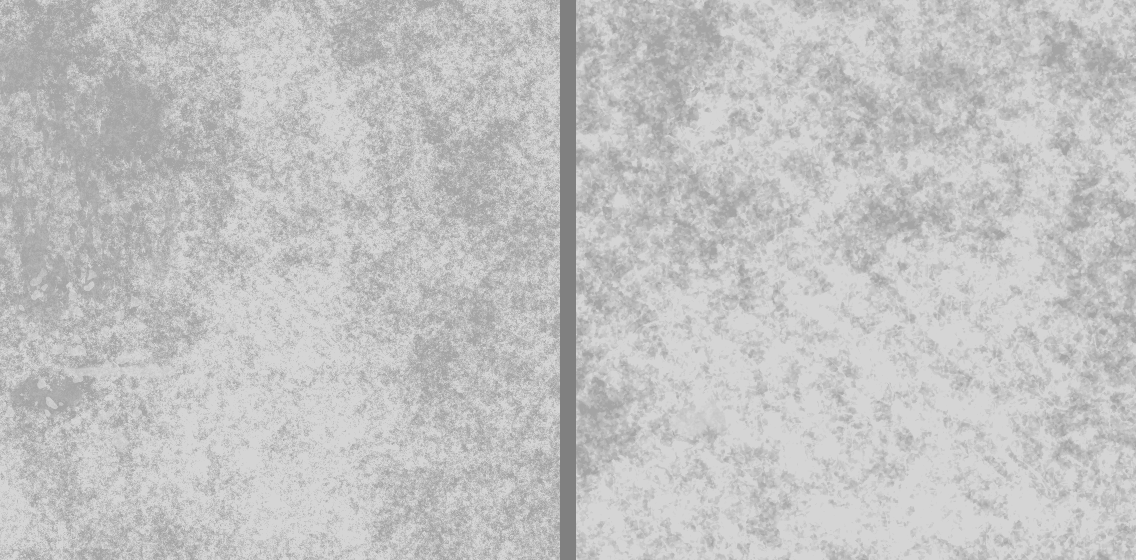
Left, the full canvas; right, a detail of the centre.
Reproduce this texture procedurally as a WebGL 1 fragment shader.

```glsl
precision highp float;
uniform vec2 u_resolution;

const float DARK = 0.645;
const float PLASTER = 0.72;
const float BASE = 0.736;
const float LIGHT = 0.835;
const mat2 TURN = mat2(0.8, 0.6, -0.6, 0.8);

vec3 hash3(vec2 cell) {
  vec3 q = fract(cell.xyx * vec3(0.1031, 0.1030, 0.0973));
  q += dot(q, q.yxz + 33.33);
  return fract((q.xxy + q.yzz) * q.zyx);
}

// Cellular noise: nearest distance, second distance, blended cell value
vec3 cellular(vec2 p) {
  vec2 cell = floor(p);
  vec2 local = p - cell;
  float near = 4.0, second = 4.0, total = 0.0, weights = 0.0001;
  for (int y = -1; y <= 1; y++) {
    for (int x = -1; x <= 1; x++) {
      vec2 offset = vec2(float(x), float(y));
      vec3 h = hash3(cell + offset + 100.0);
      vec2 d = offset + h.xy - local;
      float dist = length(d);
      second = min(second, max(near, dist));
      near = min(near, dist);
      float w = exp(-9.0 * dist * dist);
      total += h.z * w;
      weights += w;
    }
  }
  return vec3(near, second, total / weights);
}

// Layered sines that bend the domain
vec2 ripple(vec2 p) {
  return sin(p.yx * 1.7 + sin(p * 1.1 + 0.6)) + 0.5 * sin(p.yx * 3.9 + p * 1.3);
}

// Four octaves of blended cells, centred on zero
float layered(vec2 p, float gain) {
  float sum = 0.0, amp = 1.0;
  for (int i = 0; i < 4; i++) {
    sum += amp * (cellular(p + 0.2 * ripple(p)).z - 0.5);
    p = TURN * p * 2.03 + 7.3;
    amp *= gain;
  }
  return sum;
}

float glow(vec2 p, vec2 centre, float radius) {
  vec2 d = (p - centre) / radius;
  return exp(-dot(d, d));
}

float hairline(vec2 p, float width) {
  vec3 c = cellular(p + 0.4 * ripple(p));
  return (1.0 - smoothstep(0.0, width, c.y - c.x)) * smoothstep(0.25, 0.65, c.z);
}

float streak(vec2 p, vec2 start, float span, float width) {
  vec2 d = p - start;
  d.x -= clamp(d.x, 0.0, span);
  return 1.0 - smoothstep(width * 0.6, width * 1.3, length(d));
}

// Round drops whose size follows the blended cell value
float drops(vec2 p, float size) {
  vec3 c = cellular(p + 0.12 * ripple(p * 2.0));
  float radius = size * smoothstep(0.45, 1.0, c.z);
  return 1.0 - smoothstep(radius - 0.05, radius + 0.03, c.x + 0.03);
}

float broadTone(vec2 p) {
  float lift = 0.060 * glow(p, vec2(0.52, 0.22), 0.30)
             + 0.035 * glow(p, vec2(0.06, 0.12), 0.14)
             + 0.040 * glow(p, vec2(0.56, 0.66), 0.14)
             + 0.040 * glow(p, vec2(0.88, 0.52), 0.13)
             + 0.030 * glow(p, vec2(0.82, 0.86), 0.10);
  float shade = 0.030 * glow(p, vec2(0.10, 0.70), 0.22)
              + 0.034 * glow(p, vec2(0.80, 0.68), 0.14)
              + 0.040 * glow(p, vec2(0.79, 0.38), 0.10)
              + 0.035 * glow(p, vec2(0.15, 0.47), 0.11)
              + 0.045 * glow(p, vec2(0.10, 0.30), 0.08)
              + 0.045 * glow(p, vec2(0.30, 0.03), 0.06);
  return BASE + lift - shade;
}

void main() {
  vec2 uv = gl_FragCoord.xy / u_resolution;
  float mottle = layered(uv * 7.0 + 3.0, 0.72);
  float grain = layered(uv * 84.0 + 11.0, 1.0);

  // Worn concrete: broad tone, clouds and fine speckle
  float gray = broadTone(uv) + 0.085 * mottle + 0.098 * grain;

  // Pale hairlines and slanted brush marks
  float veins = hairline(uv * 66.0, 0.16) + hairline(TURN * uv * 112.0, 0.22);
  gray += 0.055 * veins * smoothstep(-0.5, 0.2, mottle + 0.3 * grain);
  float brush = cellular((TURN * uv) * vec2(60.0, 190.0)).z - 0.5;
  gray += 0.08 * brush * glow(uv, vec2(0.55, 0.46), 0.20);

  // Bare plaster and dark stains on the upper left
  float left = glow(uv, vec2(0.08, 0.68), 0.24);
  float flatArea = smoothstep(0.45, 0.75, left + 0.5 * mottle);
  gray = mix(gray, PLASTER + 0.07 * grain, 0.6 * flatArea);
  float stain = layered(uv * vec2(24.0, 12.0) + 31.0, 0.7) + 0.06 * grain;
  float stained = smoothstep(0.17, 0.23, stain) * smoothstep(0.2, 0.5, left);
  stained = max(stained, drops(uv * 40.0, 0.42) * smoothstep(0.3, 0.6, left));
  gray = mix(gray, 0.66 + 0.03 * grain, 0.85 * stained);

  // Dark slab below a pale scrape, with chips around it
  float edge = 0.03 * stain + 0.008 * grain;
  float slab = streak(uv + edge, vec2(0.055, 0.303), 0.075, 0.024);
  gray = mix(gray, 0.66 + 0.02 * grain, 0.85 * slab);
  float scrape = streak(uv + 0.15 * edge, vec2(0.12, 0.336), 0.185, 0.008);
  scrape = max(scrape, 0.8 * streak(uv + 0.1 * edge, vec2(0.41, 0.803), 0.065, 0.003));
  scrape = max(scrape, streak(uv + 0.3 * edge, vec2(0.40, 0.415), 0.012, 0.010));
  float chips = drops(uv * 38.0 + 17.0, 0.45) * smoothstep(0.25, 0.6, glow(uv, vec2(0.14, 0.34), 0.20));
  gray = mix(gray, 0.815 + 0.03 * grain, 0.85 * max(scrape, chips));

  gl_FragColor = vec4(vec3(clamp(gray, DARK, LIGHT)), 1.0);
}
```
